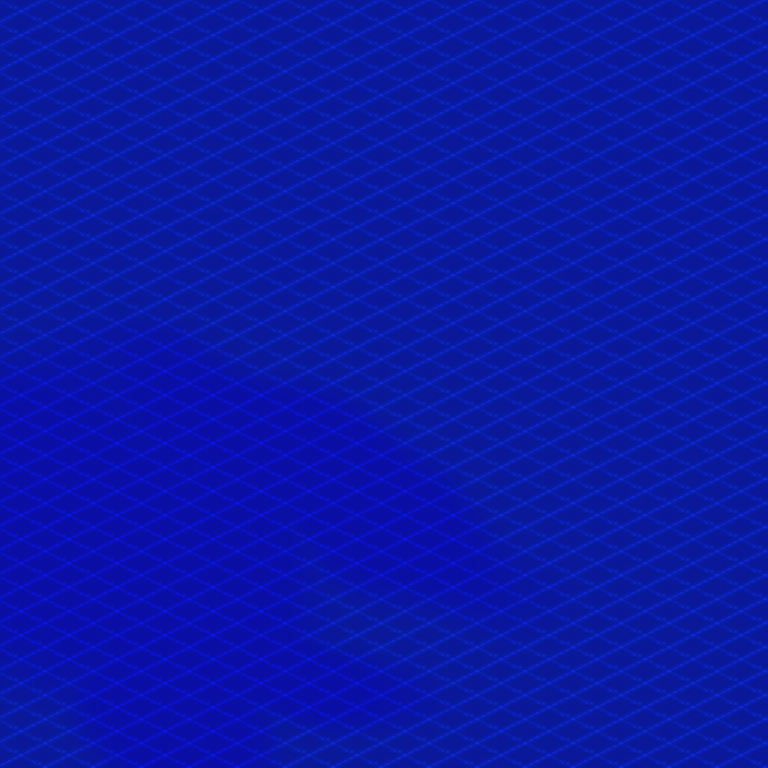
A Shadertoy shader for this pattern:

```glsl
// Deep blue two-to-one isometric lattice, 16 diamonds across and 32 down, with
// beaded lines, bright nodes and a small broken tick in every diamond.
// Skewed coordinates give the lines; soft ellipses tint the lower left violet.

const float TAU = 6.2831853;
const vec2 REPEATS = vec2(16.0, 32.0);
const vec2 NODE_OFFSET = vec2(0.44, 0.53);
const vec2 TICK_OFFSET = vec2(0.75, 0.25);
const float LINE_HALF_WIDTH = 0.0012;

const vec3 BASE_BLUE = vec3(0.040, 0.097, 0.600);
const vec3 HALO_BLUE = vec3(0.040, 0.112, 0.660);
const vec3 LINE_BLUE = vec3(0.040, 0.165, 0.900);
const vec3 BASE_VIOLET = vec3(0.040, 0.056, 0.645);
const vec3 HALO_VIOLET = vec3(0.040, 0.060, 0.695);
const vec3 LINE_VIOLET = vec3(0.040, 0.085, 0.960);

float hash(vec2 p) {
    return fract(sin(dot(p, vec2(127.1, 311.7))) * 43758.5453);
}

float valueNoise(vec2 p) {
    vec2 i = floor(p), f = fract(p);
    f = f * f * (3.0 - 2.0 * f);
    return mix(mix(hash(i), hash(i + vec2(1, 0)), f.x),
               mix(hash(i + vec2(0, 1)), hash(i + vec2(1, 1)), f.x), f.y);
}

// Signed offset from the nearest whole number
float fromInteger(float v) {
    return v - floor(v + 0.5);
}

// Smooth-edged fill from a signed distance in canvas units
float fill(float signedDistance, float pixel) {
    return 1.0 - smoothstep(-0.6 * pixel, 0.6 * pixel, signedDistance);
}

// Offset in canvas units from the nearest point of a staggered grid
vec2 staggered(vec2 uv, vec2 offset) {
    vec2 q = uv * REPEATS - offset;
    float row = floor(2.0 * q.y + 0.5);
    return vec2(fromInteger(q.x - 0.5 * row), q.y - 0.5 * row) / REPEATS;
}

// Line at whole values of across, with four uneven beads per unit of along
float beadedLine(float across, float along, float gap, float pixel) {
    float d = abs(fromInteger(across)) / length(REPEATS);
    vec2 cell = floor(vec2(across, along * 4.0) + 0.5);
    float bead = smoothstep(0.2, 0.8, 0.5 + 0.5 * cos(TAU * along * 4.0));
    float strength = mix(gap, mix(0.7, 1.0, hash(cell)), bead);
    return fill(d - LINE_HALF_WIDTH, pixel) * strength;
}

// Soft band beside the line at whole values of across
float halo(float across, float reach) {
    return 1.0 - smoothstep(0.4 * reach, reach, abs(fromInteger(across)));
}

// Tick built from two rows of four specks, some of them missing
float tickMark(vec2 d, float pixel) {
    vec2 halfSize = vec2(0.0080, 0.0026);
    vec2 edge = abs(d) - halfSize;
    vec2 speck = floor((d + halfSize) / halfSize * vec2(2.0, 1.0));
    float strength = mix(0.15, 1.0, step(0.4, hash(speck + 3.0)));
    return fill(max(edge.x, edge.y), pixel) * strength;
}

// Soft ellipse sheared by a slope
float lobe(vec2 p, vec2 center, vec2 radius, float slope) {
    vec2 d = p - center;
    d.y -= slope * d.x;
    return 1.0 - smoothstep(0.64, 1.28, length(d / radius));
}

// Broad violet area in the lower left, with falling tongues to the right
float violetArea(vec2 uv) {
    vec2 p = uv + 0.04 * (valueNoise(uv * 9.0) - 0.5);
    float area = lobe(p, vec2(0.06, 0.32), vec2(0.29, 0.22), -0.15);
    area = max(area, lobe(p, vec2(0.40, 0.38), vec2(0.29, 0.10), -0.50));
    area = max(area, lobe(p, vec2(0.23, 0.26), vec2(0.20, 0.21), -0.20));
    area = max(area, lobe(p, vec2(0.32, 0.13), vec2(0.24, 0.07), -0.15));
    return max(area, lobe(p, vec2(0.22, 0.06), vec2(0.13, 0.13), -0.30));
}

void mainImage(out vec4 fragColor, in vec2 fragCoord) {
    vec2 uv = fragCoord / iResolution.xy;
    float pixel = 1.0 / min(iResolution.x, iResolution.y);

    // Skewed lattice: whole values are the rising and falling lines
    vec2 p = uv * REPEATS - NODE_OFFSET;
    float rising = p.y - p.x;
    float falling = p.y + p.x;

    // Regional colours
    float violet = violetArea(uv);
    vec3 base = mix(BASE_BLUE, BASE_VIOLET, violet);
    vec3 haloColor = mix(HALO_BLUE, HALO_VIOLET, violet);
    vec3 line = mix(LINE_BLUE, LINE_VIOLET, violet);

    // Halos and fine woven grain
    float glow = max(0.8 * halo(rising, 0.20), 0.5 * halo(falling, 0.15));
    float grain = hash(floor(uv * vec2(256.0, 512.0))) - 0.5;
    vec3 color = mix(base, haloColor, glow) * (1.0 + 0.035 * grain);

    // Lines, the falling ones clearer inside the violet area
    float fallingLine = beadedLine(falling, rising, 0.35, pixel);
    float risingLine = beadedLine(rising, falling, 0.35, pixel);
    color = mix(color, line, fallingLine * mix(0.32, 0.55, violet));
    color = mix(color, line, risingLine * mix(0.85, 0.70, violet));

    // Nodes and ticks
    float node = fill(length(staggered(uv, NODE_OFFSET) * vec2(0.7, 1.0)) - 0.0018, pixel);
    color = mix(color, line, 0.6 * node);
    float tick = tickMark(staggered(uv, TICK_OFFSET), pixel);
    color = mix(color, line, tick * mix(0.42, 0.32, violet));

    fragColor = vec4(color, 1.0);
}
```
